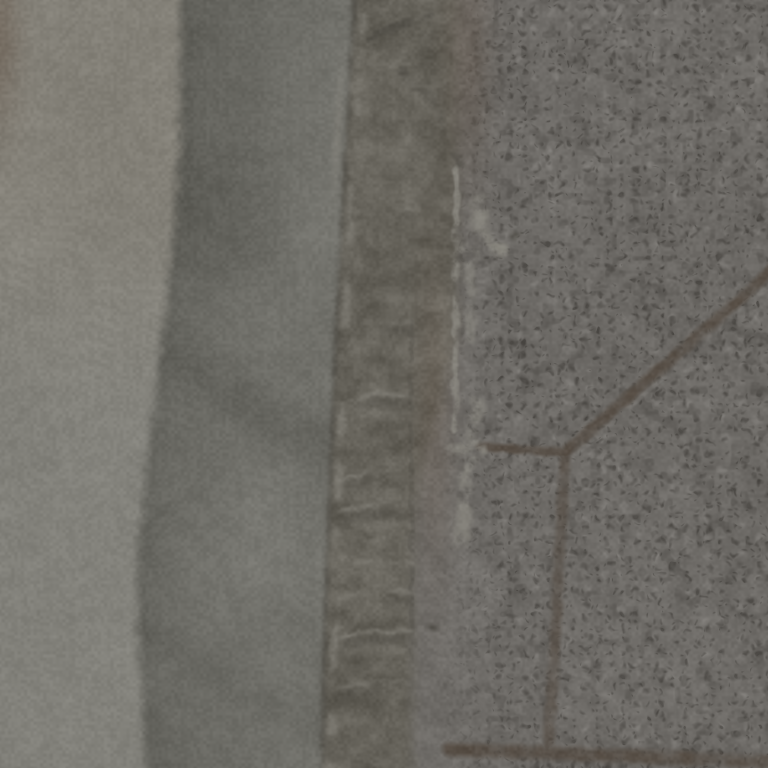
Write a Shadertoy shader that draws this texture.

```glsl
const vec3 SLAB = vec3(0.512, 0.508, 0.482);
const vec3 BAND = vec3(0.422, 0.42, 0.396);
const vec3 MORTAR = vec3(0.406, 0.394, 0.362);
const vec3 STONE = vec3(0.42, 0.409, 0.393);
const vec3 GROOVE = vec3(0.335, 0.30, 0.265);
const vec3 PAINT = vec3(0.535, 0.525, 0.495);
const vec3 RUST = vec3(0.41, 0.355, 0.305);
const vec3 SHADOW = vec3(0.30, 0.29, 0.265);
const float GRAIN = 0.045;
const float SPECK_DEPTH = 0.095;
const int RIDGES = 9;

float hash(vec2 p) {
    return fract(sin(dot(p, vec2(127.1, 311.7))) * 43758.5);
}

float noise(vec2 p) {
    vec2 i = floor(p), f = fract(p);
    f = f * f * (3.0 - 2.0 * f);
    return mix(mix(hash(i), hash(i + vec2(1, 0)), f.x),
               mix(hash(i + vec2(0, 1)), hash(i + 1.0), f.x), f.y);
}

// Layered noise centred on zero
float fbm(vec2 p) {
    float sum = -0.47, amp = 0.5;
    for (int i = 0; i < 4; i++) {
        sum += amp * noise(p);
        p = p * 2.03 + 17.3;
        amp *= 0.5;
    }
    return sum;
}

float bell(float x, float w) {
    return exp(-x * x / (w * w));
}

float blob(vec2 p, float x, float y, float w, float h) {
    return bell(p.x - x, w) * bell(p.y - y, h);
}

// Soft stroke of half width w from ends.xy to ends.zw
float stroke(vec2 p, vec4 ends, float w) {
    vec2 d = ends.zw - ends.xy, q = p - ends.xy;
    float dist = length(q - d * clamp(dot(q, d) / dot(d, d), 0.0, 1.0));
    return 1.0 - smoothstep(w * 0.3, w * 1.6, dist);
}

float specks(vec2 p, float cells, float density) {
    vec2 g = p * cells, id = floor(g);
    vec2 centre = 0.35 + 0.3 * vec2(hash(id), hash(id + 41.0));
    float r = 0.2 + 0.15 * hash(id + 83.0);
    float disc = 1.0 - smoothstep(0.0, r * 1.3, length(fract(g) - centre));
    return disc * step(hash(id + 19.0), density);
}

void mainImage(out vec4 fragColor, in vec2 fragCoord) {
    vec2 uv = fragCoord / iResolution.xy;
    float cloud = fbm(uv * 7.0), rough = fbm(uv * 45.0);
    vec2 p = uv + 0.006 * (vec2(noise(uv * 90.0), noise(uv * 90.0 + 31.0)) - 0.5);
    float gaps = smoothstep(0.2, 0.65, noise(uv * 48.0 + 7.0));
    float fromSlab = p.x - 0.18 - 0.055 * smoothstep(0.2, 0.85, p.y) - 0.012 * bell(p.y, 0.12);
    float fromBand = uv.x - 0.42 - 0.042 * pow(uv.y, 1.5) + 0.3 * (p.x - uv.x);

    // Speckled stone
    vec2 q = p + 0.006 * vec2(noise(uv * 150.0), noise(uv * 150.0 + 9.0));
    float dark = specks(q, 62.0, 0.5) + 0.8 * specks(q + 0.37, 95.0, 0.5);
    dark += 0.5 * smoothstep(0.55, 0.9, noise(uv * 110.0));
    float pebbles = 0.05 * specks(q + 0.71, 45.0, 0.4) - SPECK_DEPTH * min(dark, 1.2);
    vec3 stone = STONE + 0.045 * cloud + 0.08 * rough;
    stone += 0.012 + pebbles * smoothstep(0.54, 0.67, p.x);

    // Mortar strip with rusty margins and fine scrapes
    float mortarEnd = mix(0.537, 0.594, smoothstep(0.3, 0.6, p.y));
    vec3 mortar = MORTAR + 0.14 * rough + 0.07 * cloud;
    mortar += 0.03 * blob(p, 0.52, 0.81, 0.045, 0.09);
    mortar -= 0.05 * (noise(p * vec2(14, 85)) - 0.4);
    vec3 col = mix(mortar, stone, smoothstep(-0.012, 0.016, p.x - mortarEnd));
    col = mix(col, RUST, 0.35 * blob(p, 0.61, 0.93, 0.028, 0.16));
    col = mix(col, RUST, 0.3 * blob(p, 0.565, 0.45, 0.025, 0.2));
    col = mix(col, SHADOW, 0.3 * gaps * stroke(p, vec4(0.535, 0.58, 0.537, 0.1), 0.003));

    // Trowel ridges
    float ridgeY[RIDGES] = float[](0.718, 0.572, 0.476, 0.374, 0.332, 0.258, 0.22, 0.168, 0.103);
    float span = smoothstep(0.43, 0.455, p.x) * (1.0 - smoothstep(0.525, 0.55, p.x));
    float arch = 0.011 * sin((p.x - 0.44) * 25.0);
    for (int i = 0; i < RIDGES; i++) {
        float worn = span * smoothstep(0.15, 0.8, noise(uv * 26.0 + float(i) * 3.7));
        float offset = p.y - ridgeY[i] - arch;
        col = mix(col, PAINT, 0.55 * worn * bell(offset, 0.004));
        col = mix(col, SHADOW, 0.35 * worn * bell(offset + 0.011, 0.008));
    }

    // Grooves meeting at the joint
    vec2 joint = vec2(0.736, 0.411);
    vec2 g = mix(uv, p, 0.5);
    float groove = stroke(g, vec4(joint, 1.02, 0.66), 0.0075);
    groove = max(groove, stroke(g, vec4(joint, 0.625, 0.419), 0.006));
    groove = max(groove, 0.7 * stroke(g, vec4(joint, 0.714, 0.02), 0.0075));
    groove = max(groove, stroke(g, vec4(0.585, 0.024, 1.02, 0.008), 0.009));
    col = mix(col, GROOVE, groove * clamp(0.65 + 0.25 * gaps + rough, 0.0, 1.0));
    col += 0.04 * gaps * stroke(g, vec4(0.75, 0.409, 1.02, 0.643), 0.003);

    // Worn pale paint
    float paint = stroke(p, vec4(0.594, 0.78, 0.592, 0.44), 0.004);
    paint = max(paint, stroke(p, vec4(0.625, 0.735, 0.628, 0.68), 0.012));
    paint = max(paint, 1.2 * stroke(p, vec4(0.605, 0.676, 0.655, 0.674), 0.009));
    paint = max(paint, 0.7 * stroke(p, vec4(0.612, 0.67, 0.612, 0.56), 0.008));
    paint = max(paint, 0.9 * stroke(p, vec4(0.621, 0.475, 0.6, 0.295), 0.01));
    paint = max(paint, stroke(p, vec4(0.588, 0.414, 0.625, 0.414), 0.007));
    col = mix(col, PAINT, 0.85 * paint * smoothstep(-0.25, 0.12, rough));

    // Cracks and lone chips
    float crack = stroke(p, vec4(0.48, 0.952, 0.56, 0.98), 0.005);
    crack += stroke(p, vec4(0.525, 0.905, 0.565, 0.865), 0.007);
    crack += stroke(p, vec4(0.565, 0.865, 0.6, 0.785), 0.005);
    crack *= 0.8 * gaps;
    crack += blob(p, 0.671, 0.696, 0.007, 0.006) + blob(p, 0.563, 0.183, 0.008, 0.006);
    col = mix(col, SHADOW, 0.7 * min(crack, 1.0));

    // Smooth band with diagonal smudges
    vec3 band = BAND + 0.08 * cloud + 0.04 * rough + 0.03 * smoothstep(0.06, 0.2, fromSlab);
    float smudge = bell(uv.y - 0.66 + 0.58 * uv.x, 0.04) + 0.7 * bell(uv.y - 0.28 + 0.55 * uv.x, 0.03);
    band -= 0.04 * (smudge + exp(-max(fromSlab, 0.0) / 0.025));
    band -= 0.02 * blob(p, 0.26, 0.8, 0.08, 0.24);
    col = mix(band, col, smoothstep(-0.005, 0.005, fromBand));
    col = mix(col, SHADOW, 0.5 * bell(fromBand, 0.005) * (0.4 + 0.6 * gaps));
    float fleck = bell(fromBand + 0.012, 0.006) * bell(p.y - 0.83, 0.08);
    fleck += bell(fromBand - 0.012, 0.007) * smoothstep(0.5, 0.75, noise(uv * 36.0));
    col = mix(col, PAINT, 0.5 * fleck);

    // Pale slab
    vec3 slab = SLAB + 0.04 * cloud + 0.04 * rough;
    slab += vec3(0.008, 0, -0.008) * smoothstep(0.4, 0.8, p.y);
    slab = mix(slab, RUST, 0.5 * blob(p, 0.0, 0.95, 0.026, 0.11));
    col = mix(slab, col, smoothstep(-0.012, 0.01, fromSlab));

    col += GRAIN * (noise(uv * 240.0) - 0.5);
    fragColor = vec4(col, 1.0);
}
```
